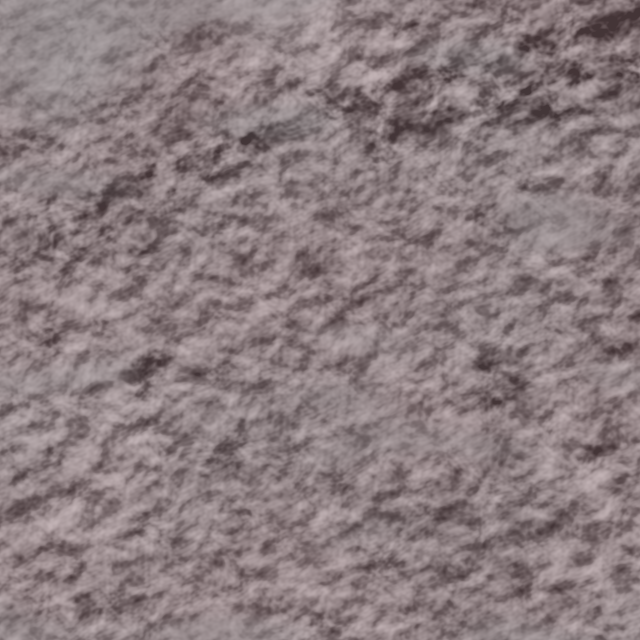
Give the GLSL for this texture, as a Shadertoy shader.

```glsl
const vec3 STONE_TINT = vec3(0.028, -0.034, -0.025); // pinkish offset from the tone
const vec3 GREY_TINT = vec3(0.012, -0.018, -0.010);
const float BASE_TONE = 0.537;
const float LIGHT_SKEW = 1.1;       // compresses lights
const float GRAIN_FREQ = 25.0;
const float GRAIN_STRETCH = 1.3;
const float GRAIN_TILT = 0.42;      // radians, rising to the right
const float GRAIN_GAIN = 0.68;
const float RELIEF = 0.115;
const float HEIGHT_SHADE = 0.135;
const float PIT_DEPTH = 0.028;
const float MOTTLE = 0.075;
const vec2 LIGHT_STEP = vec2(-0.004, 0.010);
const float CREVICE_DEPTH = 0.17;
const float CREVICE_WIDTH = 0.032;

vec2 hashGradient(vec2 cell) {
    vec3 q = fract(vec3(cell.xyx) * vec3(0.1031, 0.1030, 0.0973));
    q += dot(q, q.yzx + 33.33);
    float angle = 6.2832 * fract((q.x + q.y) * q.z);
    return vec2(cos(angle), sin(angle));
}

// Gradient noise, roughly -0.7 to 0.7
float noise(vec2 p) {
    vec2 i = floor(p), f = p - i;
    vec2 u = f * f * f * (f * (f * 6.0 - 15.0) + 10.0);
    float a = dot(hashGradient(i), f);
    float b = dot(hashGradient(i + vec2(1, 0)), f - vec2(1, 0));
    float c = dot(hashGradient(i + vec2(0, 1)), f - vec2(0, 1));
    float d = dot(hashGradient(i + vec2(1, 1)), f - vec2(1, 1));
    return mix(mix(a, b, u.x), mix(c, d, u.x), u.y);
}

// Tilted, slightly stretched grains over four octaves
float grainHeight(vec2 p, float coarse) {
    vec2 along = vec2(cos(GRAIN_TILT), sin(GRAIN_TILT));
    vec2 q = vec2(dot(p, along) / GRAIN_STRETCH, dot(p, vec2(-along.y, along.x)));
    q += 0.006 * vec2(noise(p * 17.0 + 40.0), noise(p * 17.0 + 70.0));
    float height = 0.0, weight = coarse, freq = GRAIN_FREQ;
    for (int i = 0; i < 4; i++) {
        height += weight * noise(q * freq + 17.3 * float(i + 1));
        weight = (i == 0 ? 1.0 : weight) * GRAIN_GAIN;
        freq *= 1.85;
    }
    return height;
}

float segmentDistance(vec2 p, vec2 a, vec2 b) {
    vec2 ab = b - a;
    return length(p - a - ab * clamp(dot(p - a, ab) / dot(ab, ab), 0.0, 1.0));
}

float crevice(vec2 p, vec2 a, vec2 b) {
    float d = segmentDistance(p, a, b) / CREVICE_WIDTH;
    return exp(-d * d);
}

void mainImage(out vec4 fragColor, in vec2 fragCoord) {
    vec2 p = fragCoord / iResolution.y;

    // Worn areas: the upper left corner and flat, pale streaks
    float corner = smoothstep(0.02, 0.22, p.y - 0.70 - 0.36 * p.x + 0.12 * noise(p * 6.0));
    float streak = smoothstep(0.12, 0.45, noise(p * vec2(3.2, 10.0) + vec2(5.7, 2.4)));
    float worn = clamp(corner + 0.8 * streak, 0.0, 1.0);

    // Rough grains lit from above, with shadowed pits between them
    float coarse = 1.0 + 0.9 * noise(p * 3.5 + 11.0) + 0.2 * (p.x - 0.5);
    float height = grainHeight(p, coarse);
    float relief = height - grainHeight(p + LIGHT_STEP, coarse);
    float rough = mix(1.08, 0.55, worn);
    float pit = smoothstep(0.05, 0.50, -height - 0.4 * relief);
    float shade = rough * (RELIEF * relief + HEIGHT_SHADE * height - PIT_DEPTH * pit);

    // Broken crevices across the top and scattered dark hollows
    vec2 w = p + 0.03 * vec2(noise(p * 9.0 + 3.0), noise(p * 9.0 + 23.0))
               + 0.02 * vec2(noise(p * 24.0 + 5.0), noise(p * 24.0 + 29.0));
    float dark = crevice(w, vec2(0.07, 0.64), vec2(0.46, 0.81));
    dark = max(dark, crevice(w, vec2(0.40, 0.80), vec2(0.98, 0.97)));
    dark = max(dark, crevice(w, vec2(0.58, 0.79), vec2(1.05, 0.90)));
    float hollow = smoothstep(0.18, 0.50, noise(w * vec2(7.0, 10.0) + 31.0));
    dark = max(dark, 0.55 * hollow * (1.0 - worn));
    float broken = smoothstep(-0.45, 0.30, 0.7 * noise(p * 13.0 + 51.0) - 0.6 * height);
    shade -= CREVICE_DEPTH * dark * broken;

    // Mottling, broad stains and pale wear
    shade += MOTTLE * noise(p * vec2(11.0, 14.0) + 90.0);
    shade += 0.07 * noise(p * 3.0 + 8.0) + 0.04 * worn;
    float light = max(shade, 0.0);
    float tone = BASE_TONE + shade - LIGHT_SKEW * light * light;
    tone = clamp(tone, 0.24, 0.73);

    float greyness = clamp(0.15 + 0.55 * worn + 0.5 * noise(p * 4.5 + 60.0), 0.0, 1.0);
    fragColor = vec4(tone + mix(STONE_TINT, GREY_TINT, greyness), 1.0);
}
```
